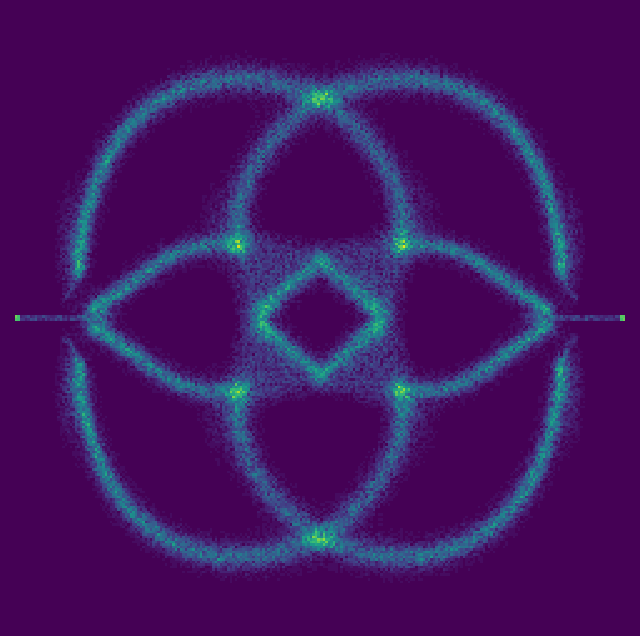
Give the GLSL for this background, as a WebGL 1 fragment shader.

```glsl
precision highp float;
uniform vec2 u_resolution;

float hash(vec2 p) {
  return fract(sin(dot(p, vec2(127.1, 311.7))) * 43758.5453);
}

// Soft elliptical spot
float glow(vec2 p, vec2 center, vec2 radius) {
  vec2 q = (p - center) / radius;
  return exp(-dot(q, q));
}

vec2 bezier(vec2 a, vec2 b, vec2 c, vec2 d, float t) {
  float s = 1.0 - t;
  return s * s * s * a + 3.0 * s * t * (s * b + t * c) + t * t * t * d;
}

// Density around a cubic curve; width and strength vary from start to end
float ribbon(vec2 p, vec2 a, vec2 b, vec2 c, vec2 d, vec2 width, vec2 strength) {
  float nearest = 100.0;
  float along = 0.0;
  vec2 start = a;
  for (int i = 1; i <= 20; i++) {
    vec2 end = bezier(a, b, c, d, float(i) / 20.0);
    vec2 edge = end - start;
    float h = clamp(dot(p - start, edge) / dot(edge, edge), 0.0, 1.0);
    float dist = length(p - start - edge * h);
    if (dist < nearest) {
      nearest = dist;
      along = (float(i) - 1.0 + h) / 20.0;
    }
    start = end;
  }
  float w = mix(width.x, width.y, along);
  float x = nearest / w;
  return mix(strength.x, strength.y, along) * (exp(-x * x) + 0.16 * exp(-x * x / 4.5));
}

// Purple to teal to yellow colour ramp
vec3 ramp(float t) {
  vec3 c = vec3(4.776, -13.745, -65.353) + t * vec3(-5.435, 4.646, 26.312);
  c = vec3(6.228, 14.180, 56.691) + t * c;
  c = vec3(-4.634, -5.799, -19.332) + t * c;
  c = vec3(-0.331, 0.215, 0.095) + t * c;
  c = vec3(0.105, 1.405, 1.385) + t * c;
  return vec3(0.270, 0.005, 0.332) + t * c;
}

void main() {
  // Square histogram bins, folded into one quadrant
  vec2 cell = floor((gl_FragCoord.xy - 0.5 * u_resolution) * 254.0 / u_resolution.y);
  vec2 p = abs(cell + 0.5) * 0.03;

  // Outer arc and its thin tail
  float density = ribbon(p, vec2(0.0, 2.64), vec2(1.35, 3.25), vec2(2.8, 2.65), vec2(2.9, 0.5),
    vec2(0.14, 0.08), vec2(0.24, 0.40)) * smoothstep(0.3, 0.75, p.y);
  density += ribbon(p, vec2(2.87, 0.62), vec2(2.9, 0.45), vec2(2.95, 0.38), vec2(3.06, 0.24),
    vec2(0.05, 0.03), vec2(0.16, 0.1));
  density += 0.11 * glow(p, vec2(2.99, 0.85), vec2(0.13, 0.5));

  // Upright petal, side petal and central diamond
  density += ribbon(p, vec2(0.0, 2.64), vec2(0.75, 2.1), vec2(1.08, 1.5), vec2(0.95, 0.88),
    vec2(0.13, 0.11), vec2(0.23, 0.26));
  density += ribbon(p, vec2(0.98, 0.85), vec2(1.75, 1.0), vec2(2.1, 0.45), vec2(2.7, 0.12),
    vec2(0.10, 0.09), vec2(0.27, 0.40));
  density += ribbon(p, vec2(0.0, 0.68), vec2(0.2, 0.46), vec2(0.5, 0.3), vec2(0.7, 0.04),
    vec2(0.10, 0.11), vec2(0.25, 0.29));

  // Diffuse fill between the diamond and the petals
  density += 0.14 * smoothstep(0.55, 0.8, p.x + p.y)
    * (1.0 - smoothstep(0.65, 0.98, p.y - 0.25 * p.x))
    * (1.0 - smoothstep(0.7, 1.05, p.x - 0.25 * p.y));
  density += 0.07 * glow(p, vec2(1.12, 1.15), vec2(0.24, 0.4));

  // Crossings and petal tips
  density += 0.18 * glow(p, vec2(0.0, 2.64), vec2(0.18, 0.11));
  density += 0.14 * glow(p, vec2(0.0, 0.66), vec2(0.10, 0.15));
  density += 0.12 * glow(p, vec2(0.70, 0.1), vec2(0.15, 0.14));
  density += 0.24 * glow(p, vec2(2.64, 0.0), vec2(0.16, 0.10));

  // Axial spikes with bright ends
  float axis = 1.0 - step(0.03, p.y);
  density += axis * 0.14 * step(2.75, p.x) * (1.0 - step(3.6, p.x));
  float tip = axis * step(3.6, p.x) * (1.0 - step(3.66, p.x));

  // Counting noise, stronger where the density is higher
  float grain = hash(cell) + hash(cell + 37.2) + hash(cell + 91.7) - 1.5;
  density = max(density - 0.008, 0.0);
  float value = density + 0.29 * sqrt(density) * grain;
  value = floor(clamp(value, 0.0, 1.0) * 32.0 + 0.5) / 32.0;
  value = mix(value, 0.65 + 0.15 * hash(cell), tip);
  gl_FragColor = vec4(ramp(value), 1.0);
}
```
